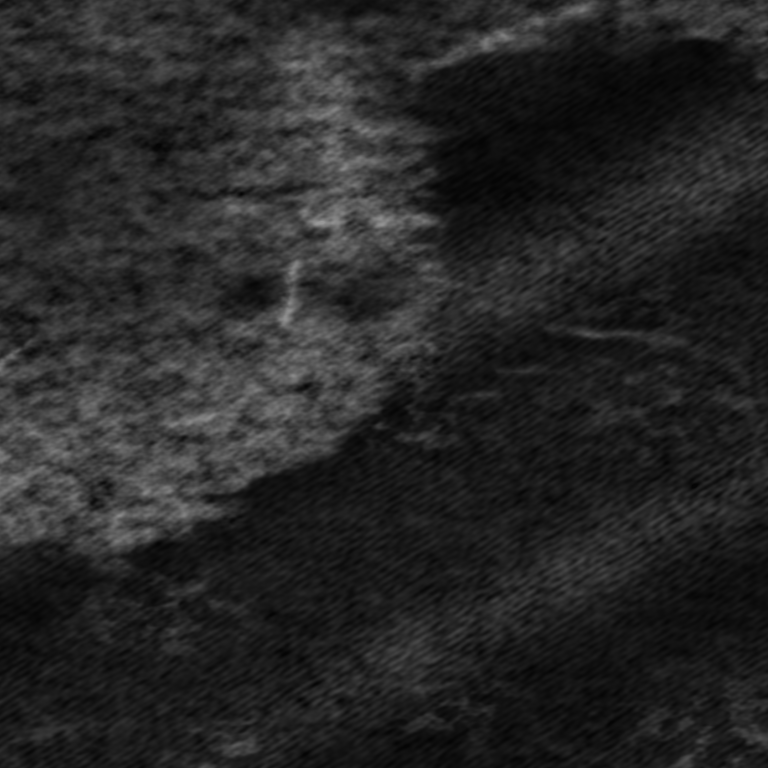
Write a three.js fragment shader that draws this texture.

```glsl
// Grainy grey radar-like terrain: a bright, streaked land mass at upper left
// meets a dark plain crossed by slanted bands and fine scan lines.
// Soft masks set the tone; stretched gradient noise multiplies in the grain.
varying vec2 vUv;

const float LAND_TONE = 0.160;
const float SHORE_GLOW = 0.150;
const float PLAIN_TONE = 0.092;
const float BAND_ANGLE = 0.471;     // slant of the broad bands
const float SCAN_ANGLE = 0.56;      // slant of the fine scan lines
const float STREAK_ANGLE = 0.13;    // slant of the land streaks
const float SCAN_PERIOD = 0.0088;
const float SCAN_CONTRAST = 0.15;
const float FIBRE_CONTRAST = 0.68;
const float STREAK_CONTRAST = 0.60;
const float MOTTLE_CONTRAST = 0.60;
const float PATCH_CONTRAST = 0.36;
const float FLECK_TONE = 0.21;
const float COAST_WARP = 0.075;
const float TAU = 6.2831853;

vec2 gradientAt(vec2 cell) {
  float h = fract(sin(dot(cell, vec2(127.1, 311.7))) * 43758.5);
  return vec2(cos(TAU * h), sin(TAU * h));
}

float gradientNoise(vec2 p) {
  vec2 i = floor(p), f = p - i;
  vec2 w = f * f * f * (f * (f * 6.0 - 15.0) + 10.0);
  vec2 e = vec2(1.0, 0.0);
  float low = mix(dot(gradientAt(i), f), dot(gradientAt(i + e), f - e), w.x);
  float high = mix(dot(gradientAt(i + e.yx), f - e.yx),
                   dot(gradientAt(i + 1.0), f - 1.0), w.x);
  return mix(low, high, w.y);
}

float fbm(vec2 p) {
  float sum = 0.0, amp = 1.0;
  for (int k = 0; k < 3; k++) {
    sum += amp * gradientNoise(p);
    p = p * 2.03 + 17.3;
    amp *= 0.55;
  }
  return sum;
}

// Coordinates along and across a direction
vec2 alongAcross(vec2 p, float angle) {
  float c = cos(angle), s = sin(angle);
  return vec2(c * p.x + s * p.y, c * p.y - s * p.x);
}

float bell(float x, float centre, float width) {
  float d = (x - centre) / width;
  return exp(-d * d);
}

float blob(vec2 p, vec2 centre, vec2 radii) {
  vec2 d = (p - centre) / radii;
  return exp(-dot(d, d));
}

// Soft line that fades toward both ends
float stroke(vec2 p, vec2 a, vec2 b, float width) {
  vec2 d = b - a;
  float h = dot(p - a, d) / dot(d, d);
  return bell(length(p - a - d * clamp(h, 0.0, 1.0)), 0.0, width)
       * bell(h, 0.5, 0.6);
}

// Slanted light and dark bands of the plain
float plainTone(vec2 p) {
  float t = alongAcross(p, BAND_ANGLE).y;
  float tone = PLAIN_TONE;
  tone += 0.082 * bell(t, 0.262, 0.06) * smoothstep(0.40, 0.62, p.x);
  tone -= 0.054 * bell(t, 0.410, 0.08);
  tone -= 0.036 * bell(t, 0.165, 0.04);
  tone += 0.076 * bell(t, -0.110, 0.045) * smoothstep(0.2, 0.5, p.x);
  tone -= 0.032 * bell(t, -0.240, 0.07);
  return tone;
}

// Land tone: shore glow, bright central column, dark hollows
float landTone(vec2 p, float inland) {
  float tone = LAND_TONE + SHORE_GLOW * bell(inland, 0.10, 0.16);
  tone += 0.16 * blob(p, vec2(0.42, 0.86), vec2(0.05, 0.09));
  tone += 0.16 * blob(p, vec2(0.46, 0.72), vec2(0.08, 0.08));
  tone += 0.10 * blob(p, vec2(0.31, 0.76), vec2(0.05, 0.10));
  tone += 0.04 * blob(p, vec2(0.12, 0.96), vec2(0.15, 0.06));
  tone -= 0.20 * blob(p, vec2(0.48, 0.62), vec2(0.050, 0.045));
  tone -= 0.16 * blob(p, vec2(0.33, 0.63), vec2(0.050, 0.03));
  tone -= 0.14 * blob(p, vec2(0.40, 0.74), vec2(0.03, 0.045));
  tone -= 0.11 * blob(p, vec2(0.44, 0.98), vec2(0.09, 0.03));
  tone -= 0.06 * blob(p, vec2(0.06, 0.75), vec2(0.06, 0.05));
  return max(tone, 0.06);
}

void main() {
  vec2 p = vUv;
  vec2 streakUv = alongAcross(p, STREAK_ANGLE);
  vec2 scanUv = alongAcross(p, SCAN_ANGLE);

  // Ragged coast: lower shore, right shore and a ridge along the top
  vec2 q = p + COAST_WARP * vec2(fbm(streakUv * vec2(7.0, 24.0)),
                                 0.5 * fbm(streakUv * vec2(6.0, 15.0) + 40.0));
  float inland = q.y - 0.275 - 0.6 * max(q.x - 0.19, 0.0);
  float ridge = q.y - 0.96 + (q.x - 0.8) * (q.x - 0.8);
  float depth = max(min(inland, 0.6 * (0.565 - q.x)), ridge);
  float land = smoothstep(-0.018, 0.024, depth);

  // Grain
  float streak = fbm(streakUv * vec2(14.0, 42.0) + 9.0);
  float mottle = fbm(p * vec2(36.0, 50.0) + 70.0);
  float patches = fbm(p * vec2(6.0, 9.0) + 23.0);
  float fibre = gradientNoise(scanUv * vec2(65.0, 130.0));
  float scan = sin(TAU * scanUv.y / SCAN_PERIOD + 2.5 * gradientNoise(p * 14.0));
  float lines = SCAN_CONTRAST * scan + FIBRE_CONTRAST * fibre;
  float landGrain = STREAK_CONTRAST * streak + MOTTLE_CONTRAST * mottle
                  + PATCH_CONTRAST * patches + 0.4 * lines;
  float plainGrain = lines + 0.28 * streak + 0.34 * mottle
                   + PATCH_CONTRAST * patches;

  float tone = mix(plainTone(p) * (1.0 + plainGrain),
                   landTone(q, inland) * (1.0 + landGrain), land);

  // Pale flecks gathered in a few parts of the plain
  float gather = blob(p, vec2(0.21, 0.20), vec2(0.09, 0.05))
               + blob(p, vec2(0.95, 0.04), vec2(0.12, 0.07))
               + blob(p, vec2(0.30, 0.03), vec2(0.06, 0.05))
               + blob(p, vec2(0.59, 0.08), vec2(0.08, 0.04))
               + blob(p, vec2(0.52, 0.45), vec2(0.08, 0.05))
               + 0.5 * blob(p, vec2(0.05, 0.03), vec2(0.10, 0.04))
               + 0.6 * blob(p, vec2(0.88, 0.47), vec2(0.14, 0.06))
               + 0.5 * blob(p, vec2(0.83, 0.61), vec2(0.08, 0.03)) + 0.12;
  float fleck = smoothstep(-0.15, 0.75, fbm(streakUv * vec2(22.0, 38.0) + 55.0));
  tone += FLECK_TONE * fleck * min(gather, 1.0) * (1.0 - land);

  // Thin bright ridges
  vec2 r = p + 0.005 * vec2(mottle, streak);
  float glint = 0.20 * stroke(r, vec2(0.387, 0.66), vec2(0.371, 0.58), 0.008)
              + 0.24 * stroke(r, vec2(-0.01, 0.52), vec2(0.05, 0.556), 0.005)
              + 0.20 * stroke(r, vec2(0.54, 0.905), vec2(0.77, 1.0), 0.010)
              + 0.15 * stroke(r, vec2(0.71, 0.572), vec2(0.89, 0.556), 0.007)
              + 0.15 * stroke(r, vec2(0.60, 0.484), vec2(0.65, 0.485), 0.007)
              + 0.12 * stroke(r, vec2(0.65, 0.514), vec2(0.71, 0.519), 0.006);
  tone += glint * (1.0 + 0.6 * mottle + 0.5 * streak);

  gl_FragColor = vec4(vec3(clamp(tone, 0.02, 0.6)), 1.0);
}
```
